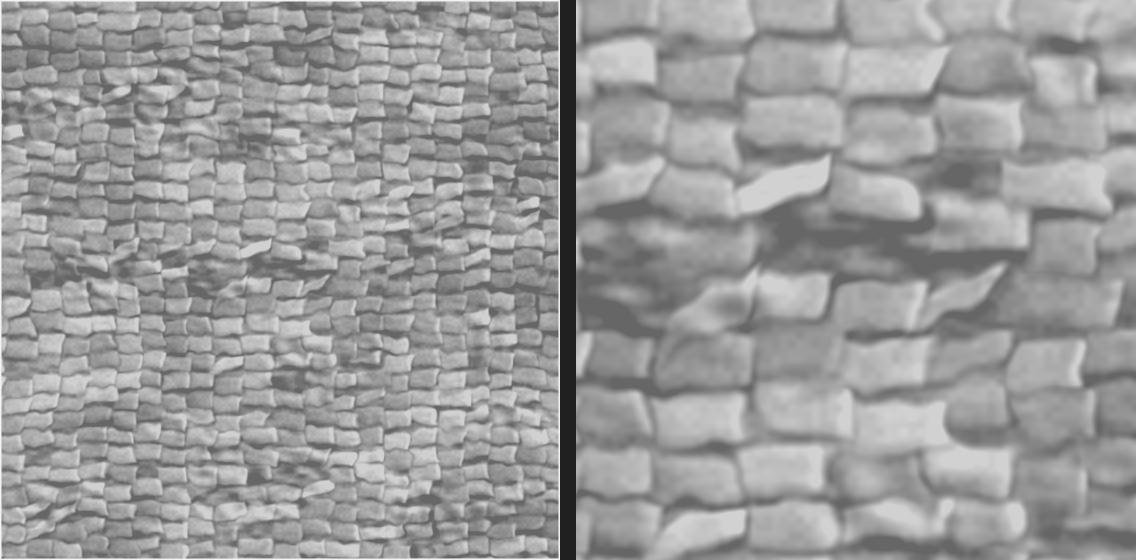
Left, the full canvas; right, a detail of the centre.
A WebGL 2 fragment shader for this texture:

```glsl
#version 300 es
precision highp float;
// Coarse grey basket weave: raised, slightly ragged pads lit from the upper right.

uniform vec2 u_resolution;
out vec4 fragColor;

const vec2 CELLS = vec2(20.5, 29.5);      // pads across and up the canvas
const vec2 PAD_HALF = vec2(0.52, 0.425);  // half size of a pad, in cells
const vec2 EDGE_SOFT = vec2(0.07, 0.11);  // edge blur, in cells
const vec2 SHADOW_SHIFT = vec2(0.05, -0.17);
const float SHADOW_DEPTH = 0.2;
const float STAGGER = 0.2;                // step between neighbouring columns
const float GAP_TONE = 0.475;
const float PAD_TONE = 0.65;
const float TONE_SPREAD = 0.17;
const float RIDGE_LIGHT = 0.1;
const float RUMPLE = 0.32;
const float GRAIN = 0.06;
const float BROAD = 0.17;
const float BORDER_WIDTH = 0.0027;
const float BORDER_TONE = 0.95;

float hash(vec2 p) {
  vec3 q = fract(vec3(p.xyx) * 0.1031);
  q += dot(q, q.yzx + 33.33);
  return fract((q.x + q.y) * q.z);
}

float noise(vec2 p) {
  vec2 cell = floor(p), f = fract(p);
  f = f * f * (3.0 - 2.0 * f);
  float low = mix(hash(cell), hash(cell + vec2(1, 0)), f.x);
  float high = mix(hash(cell + vec2(0, 1)), hash(cell + vec2(1, 1)), f.x);
  return mix(low, high, f.y);
}

// Patches where the weave is worn, in cell coordinates.
float wear(vec2 p) {
  return smoothstep(0.48, 0.8, noise(p * vec2(0.43, 0.53) + 9.0));
}

// Soft pad outline whose height shrinks toward its ends.
float padCover(vec2 local, vec2 halfSize, vec2 soft) {
  float end = min(abs(local.x) / halfSize.x, 1.2);
  halfSize.y *= 1.0 - 0.1 * end * end;
  vec2 inside = smoothstep(-soft, soft, halfSize - abs(local));
  return inside.x * inside.y;
}

// Tone across one pad: a pale ridge at the right, darker at the lower edge.
float padTone(vec2 local, vec2 halfSize, float seed) {
  vec2 s = local / halfSize;
  float tone = PAD_TONE + TONE_SPREAD * (seed - 0.5) + 0.02 * s.x;
  tone += RIDGE_LIGHT * smoothstep(0.55, 0.88, s.x) * (0.4 + 0.9 * fract(seed * 7.3));
  tone += 0.04 * smoothstep(0.0, 0.75, s.y);
  tone -= 0.075 * (1.0 - smoothstep(-1.0, -0.3, s.y));
  tone -= 0.02 * (1.0 - smoothstep(-1.0, -0.4, s.x));
  return tone;
}

float weave(vec2 uv) {
  // Wandering rows and columns
  vec2 wander = vec2(noise(uv * 5.0 + 3.1), noise(uv * vec2(6.0, 4.0) + 17.7)) - 0.5;
  vec2 fray = vec2(noise(uv * 65.0), noise(uv * 65.0 + 41.0)) - 0.5;
  vec2 p = uv * CELLS + wander * vec2(0.6, 0.7) + fray * vec2(0.16, 0.22) + 8.0;
  vec2 base = floor(p);

  // Thin threads seen in the gaps
  float tone = GAP_TONE + 0.25 * (noise(uv * vec2(50.0, 120.0)) - 0.4);

  // Pads from bottom to top and right to left, each shading those beneath
  for (int j = -1; j <= 1; j++) {
    for (int i = 1; i >= -1; i--) {
      vec2 id = base + vec2(i, j);
      float seed = hash(id + 5.0);
      float kind = hash(id + 61.0);
      float stray = 0.7 * step(0.82, hash(id + 401.0));
      float damage = max(wear(id + 0.5), stray);
      if (kind < 0.015 + 0.08 * damage) continue;

      vec2 jitter = vec2(hash(id + 113.0), hash(id + 171.0)) - 0.5;
      vec2 local = p - id - 0.5 - jitter * mix(vec2(0.16, 0.18), vec2(0.45, 0.45), damage);
      local.y -= (mod(id.x, 2.0) - 0.5) * STAGGER;

      float tilt = (hash(id + 229.0) - 0.5) * mix(0.2, 0.75, damage);
      float loose = step(0.975 - 0.1 * damage, kind);
      local.y -= local.x * (tilt + 0.4 * loose);
      local.x += local.y * (hash(id + 283.0) - 0.5) * 0.35;

      vec2 halfSize = PAD_HALF * (1.0 + (jitter.yx - 0.02) * vec2(0.2, 0.24));
      halfSize *= mix(vec2(1.0), vec2(1.05, 0.75), loose);
      halfSize.x *= 1.0 + 0.35 * step(0.92, hash(id + 337.0));

      vec2 drop = SHADOW_SHIFT * (0.5 + hash(id + 449.0));
      float shadow = padCover(local - drop, halfSize, EDGE_SOFT * 1.4);
      tone *= 1.0 - SHADOW_DEPTH * shadow;
      float shade = padTone(local, halfSize, seed) + 0.06 * loose;
      tone = mix(tone, shade, padCover(local, halfSize, EDGE_SOFT));
    }
  }

  // Rumpled fibres in the worn patches, lit as relief
  vec2 fold = uv * vec2(46.0, 66.0) + 2.0 * wander;
  float relief = noise(fold) - noise(fold + vec2(0.35, 0.5));
  return tone + RUMPLE * relief * (0.2 + 0.8 * wear(p));
}

void main() {
  vec2 uv = gl_FragCoord.xy / u_resolution;
  float tone = weave(uv);

  // Fibre streaks, fine grain and broad unevenness
  tone += 0.06 * (noise(uv * vec2(55.0, 130.0) + 7.0) - 0.5);
  tone += GRAIN * (noise(uv * 210.0) - 0.5);
  tone += BROAD * (noise(uv * vec2(9.0, 12.0) + 29.0) - 0.5);
  tone = clamp(tone, 0.4, 0.82);

  // Pale outer rim
  vec2 rim = min(uv, 1.0 - uv);
  float inner = smoothstep(0.5, 1.5, min(rim.x, rim.y) / BORDER_WIDTH);
  tone = mix(BORDER_TONE, tone, inner);
  fragColor = vec4(vec3(tone), 1.0);
}
```
